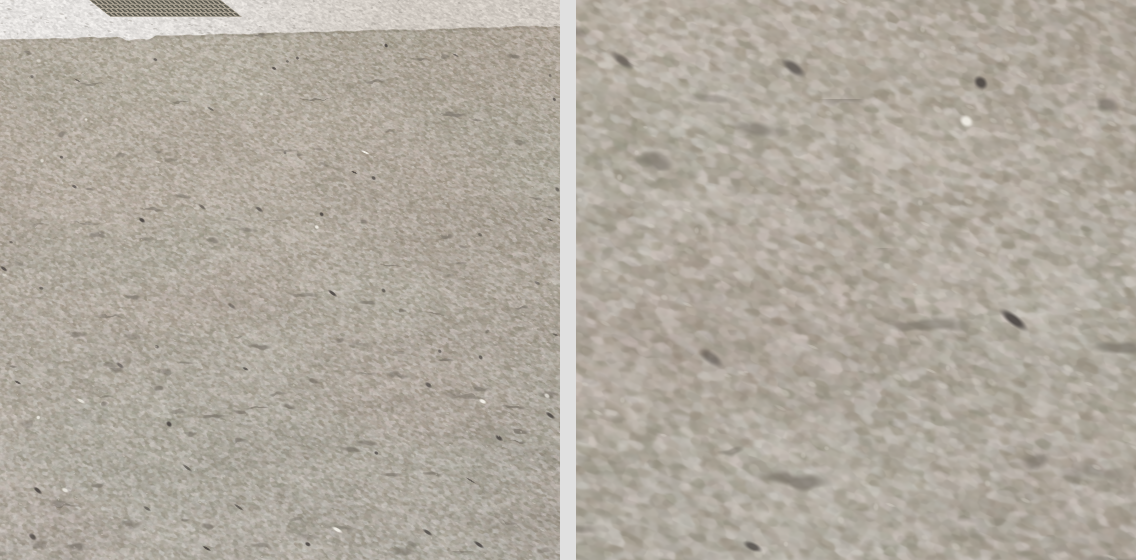
Left, the full canvas; right, a detail of the centre.
A Shadertoy shader for this texture:

```glsl
// Weathered asphalt with dark chips and smudges, below a pale concrete curb with a drain grate.

vec3 hash3(vec2 p) {
    vec3 q = fract(p.xyx * vec3(0.1031, 0.1030, 0.0973));
    q += dot(q, q.yxz + 33.33);
    return fract((q.xxy + q.yzz) * q.zyx);
}

// Soft cellular noise: random values blended around jittered cell points.
vec3 grains(vec2 p) {
    vec2 cell = floor(p);
    vec4 sum = vec4(0.0);
    for (int j = -1; j <= 1; j++)
    for (int i = -1; i <= 1; i++) {
        vec2 c = cell + vec2(i, j);
        vec2 d = p - c - hash3(c + 71.0).xy;
        sum += vec4(hash3(c), 1.0) * exp(-5.0 * dot(d, d));
    }
    return sum.rgb / sum.a;
}

// Scattered soft ellipses, at most one per cell, leaning down to the right.
float spots(vec2 p, float chance, vec2 radius, float lean) {
    vec2 cell = floor(p);
    float cover = 0.0;
    for (int j = -1; j <= 1; j++)
    for (int i = -1; i <= 1; i++) {
        vec2 c = cell + vec2(i, j);
        vec3 place = hash3(c + 13.0), kind = hash3(c + 157.0);
        vec2 d = p - c - place.xy;
        d.y += lean * (kind.y + 0.2) * d.x;
        float r = length(d / (radius * (0.55 + 0.9 * kind.yz)));
        float on = step(kind.x, chance) * (0.5 + 0.5 * place.z);
        cover = max(cover, on * smoothstep(1.25, 0.4, r));
    }
    return cover;
}

vec3 asphalt(vec2 uv, vec2 ground, vec3 grit, vec3 fine) {
    // Broad tone with flat mottling that grows stronger nearby.
    float near = 1.0 - uv.y;
    vec3 color = mix(vec3(0.687, 0.663, 0.627), vec3(0.698, 0.667, 0.617), uv.y);
    vec3 mottle = grains(ground * vec2(11.0, 34.0));
    vec3 patches = grains(ground * vec2(4.0, 7.0) + 40.0);
    color += (mottle.x - 0.5) * 0.055 * near + (patches.x - 0.5) * 0.03;
    color += (patches.y - 0.5) * vec3(-0.012, 0.008, 0.004);
    color -= 0.018 * smoothstep(0.5, 1.0, uv.x);

    // Fine grit, faintly tinted.
    color += (grit.x - 0.5) * 0.135 + (fine.x - 0.5) * 0.075;
    color += (grit.yzx - 0.5) * vec3(0.02, 0.01, 0.03);

    // Brown smudges and thin streaks with ragged outlines.
    vec2 ragged = ground + (grains(ground * 75.0).xy - 0.5) * vec2(0.014, 0.008);
    float smudge = spots(ragged * vec2(13.0, 19.0), 0.05 + 0.42 * near, vec2(0.19, 0.1), 0.15);
    float streak = spots(ragged * vec2(7.0, 11.0) + 30.0, 0.17, vec2(0.2, 0.035), 0.03);
    color = mix(color, vec3(0.43, 0.405, 0.37), 0.62 * max(smudge, streak));

    // Dark chips, pale specks and a few white stones.
    float chip = spots(ground * 11.0 + 60.0, 0.32, vec2(0.07, 0.042), 0.6);
    float speck = spots(ground * 65.0, 0.2, vec2(0.19, 0.13), 0.4);
    float stone = spots(ground * 9.0 + 90.0, 0.14, vec2(0.055, 0.032), 0.4);
    color = mix(color, vec3(0.27, 0.25, 0.24), 0.9 * chip);
    color = mix(color, vec3(0.83, 0.81, 0.77), 0.5 * speck);
    return mix(color, vec3(0.95, 0.94, 0.91), stone);
}

vec3 concrete(vec2 uv, vec3 grit, vec3 fine) {
    vec3 color = mix(vec3(0.895, 0.885, 0.875), vec3(0.82, 0.795, 0.765), smoothstep(0.15, 0.8, uv.x));
    color += (grit.x - 0.5) * 0.1 + (fine.x - 0.5) * 0.07;
    float pit = spots(uv * vec2(60.0, 85.0), 0.3, vec2(0.22, 0.15), 0.3);
    color = mix(color, vec3(0.62, 0.6, 0.57), 0.5 * pit);

    // Slanted grate: g spans 0 to 1 across and down the panel.
    vec2 g = vec2(0.0, (1.0 - uv.y) / 0.03);
    g.x = (uv.x - 0.159 - 0.038 * g.y) / 0.235;
    float slot = smoothstep(0.36, 0.18, abs(fract(g.x * 27.0) - 0.5));
    slot *= smoothstep(0.48, 0.3, abs(fract(g.y * 4.0) - 0.5));
    vec3 metal = mix(vec3(0.65, 0.62, 0.56), vec3(0.39, 0.38, 0.34), slot);
    float panel = smoothstep(0.504, 0.496, abs(g.x - 0.5)) * smoothstep(1.04, 0.96, g.y);
    return mix(color, metal, panel);
}

void mainImage(out vec4 fragColor, in vec2 fragCoord) {
    vec2 uv = fragCoord / iResolution.y;

    // Ground coordinates shrink features toward the top.
    vec2 ground = vec2((uv.x - 0.5) * (1.0 + 0.35 * uv.y) + 2.0, uv.y + 0.25 * uv.y * uv.y);
    vec2 tilted = mat2(0.91, 0.41, -0.41, 0.91) * ground;
    vec3 grit = grains(tilted * vec2(125.0, 205.0));
    vec3 fine = grains(tilted * vec2(210.0, 290.0) + 19.0);

    // Ragged curb line rising to the right, with a thin shadow under it.
    float edge = 0.929 + 0.025 * uv.x + 0.003 * (grains(vec2(uv.x * 65.0, 3.0)).x - 0.5);
    edge -= 0.006 * smoothstep(0.035, 0.015, abs(uv.x - 0.245));
    float above = uv.y - edge;
    vec3 color = asphalt(uv, ground, grit, fine);
    color -= 0.05 * smoothstep(0.005, 0.0, abs(above + 0.002));
    color = mix(color, concrete(uv, grit, fine), smoothstep(-0.0015, 0.0015, above));
    fragColor = vec4(clamp(color, 0.0, 1.0), 1.0);
}
```
